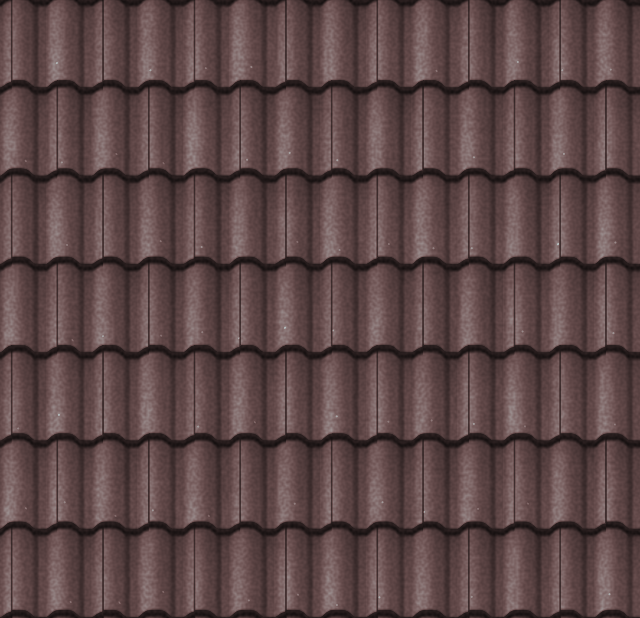
Write a Shadertoy shader that draws this texture.

```glsl
// Rows of dark brown interlocking roof tiles: rounded rolls, flat valleys and
// a jointed roll on every second column, staggered row by row. Each row ends
// in a wavy lip with a shadow below; wrapping gradient noise adds the grain.

#define ROLLS 14.0        // rolls across
#define ROWS 7.0          // tile rows down
#define ROLL_WIDTH 0.78   // share of a column taken by the roll
#define JOINT_AT 0.255    // position of the joint within its column
#define JOINT_WIDTH 0.007 // half width of the joint line, in columns
#define LIP_LINE 0.99     // height of the lip in the valleys, in rows
#define LIP_RISE 0.082    // rise of the lip over a roll, in rows
#define SHADOW 0.07       // depth of the shadow under the lip, in rows
#define GRAIN 0.10        // strength of the fine speckle
#define MOTTLE 0.035      // strength of the broad staining

float hash(vec2 p) {
    vec3 q = fract(p.xyx * vec3(0.1031, 0.1030, 0.0973));
    q += dot(q, q.yzx + 33.33);
    return fract((q.x + q.y) * q.z);
}

float cornerSlope(vec2 cell, vec2 offset, vec2 period) {
    float angle = 6.2832 * hash(mod(cell, period) + 7.0);
    return dot(vec2(cos(angle), sin(angle)), offset);
}

// Gradient noise that wraps after a whole number of cells
float wrapNoise(vec2 uv, vec2 period) {
    vec2 p = uv * period, i = floor(p), f = p - i;
    vec2 w = f * f * f * (f * (f * 6.0 - 15.0) + 10.0);
    vec2 e = vec2(1.0, 0.0);
    float low = mix(cornerSlope(i, f, period),
                    cornerSlope(i + e, f - e, period), w.x);
    float high = mix(cornerSlope(i + e.yx, f - e.yx, period),
                     cornerSlope(i + e.xx, f - e.xx, period), w.x);
    return mix(low, high, w.y);
}

// 1 where the column carries a jointed roll in this row
float isJointed(float column, float row) {
    return 1.0 - mod(column + mod(row, ROWS), 2.0);
}

// Height of the roll across one column; a jointed roll steps down on its left
float rollHeight(float x, float jointed, float blur) {
    float u = (x / ROLL_WIDTH - 0.5) * 2.0;
    float h = smoothstep(0.0, 1.0, 1.0 - u * u);
    float leftSide = 1.0 - smoothstep(-blur, blur, x - JOINT_AT);
    return h * (1.0 - 0.22 * jointed * leftSide);
}

// Light across one column: bright left flank, dark right foot, plain valley
float rollLight(float x) {
    return 0.365 + 0.15 * smoothstep(-0.04, 0.16, x)
                 - 0.17 * smoothstep(0.22, 0.62, x)
                 - 0.10 * smoothstep(0.66, 0.79, x)
                 + 0.12 * smoothstep(0.80, 0.88, x);
}

// Lightness to warm brown, greyer in the highlights
vec3 clayColour(float light) {
    float shine = max(light - 0.36, 0.0);
    float cool = 0.74 * light + 1.9 * shine * shine;
    return vec3(light, cool, cool);
}

void mainImage(out vec4 fragColor, in vec2 fragCoord) {
    vec2 uv = fragCoord / iResolution.xy;
    vec2 grid = vec2(uv.x, 1.0 - uv.y) * vec2(ROLLS, ROWS);
    vec2 pixel = vec2(ROLLS, ROWS) / iResolution.xy;
    float column = floor(grid.x), x = grid.x - column;

    // Nearest lip and signed distance below it
    float upperRow = floor(grid.y - 0.45);
    float height = rollHeight(x, isJointed(column, upperRow), pixel.x * 0.5);
    float below = grid.y - upperRow - LIP_LINE + LIP_RISE * height;
    float row = mod(upperRow + step(0.0, below), ROWS);
    float along = below < 0.0 ? below + 1.0 : below;
    float jointed = isJointed(column, row);
    vec2 tileId = vec2(column, row);

    // Tile face
    float light = rollLight(x);
    light *= mix(0.95, 1.04, smoothstep(0.1, 0.9, along));
    light += 0.02 * (hash(tileId + 3.0) - 0.5);

    // Joint: flatter strip, pale rim and dark line
    float fromJoint = x - JOINT_AT;
    float strip = smoothstep(0.0, 0.06, x) * step(fromJoint, 0.0);
    float rim = exp(-abs(fromJoint + 0.04) / 0.03);
    float line = 1.0 - smoothstep(JOINT_WIDTH, JOINT_WIDTH + pixel.x, abs(fromJoint));
    light += jointed * (0.03 * rim - 0.035 * strip);
    light = mix(light, 0.20, 0.85 * jointed * line);

    // Grain, staining and small pale chips near the lip
    float fine = wrapNoise(uv, vec2(196.0, 189.0));
    float coarse = wrapNoise(uv + 0.37, vec2(98.0, 91.0));
    float stain = wrapNoise(uv, vec2(28.0, 21.0));
    light += (GRAIN * (fine + 0.4 * coarse) + MOTTLE * stain) * light * 1.6;
    vec2 chipAt = vec2(0.2 + 0.42 * hash(tileId + 11.0), 0.78 + 0.17 * hash(tileId + 29.0));
    float chip = length((vec2(x, along) - chipAt) * vec2(1.0, 1.93));
    light += 0.14 * step(0.35, hash(tileId + 47.0)) * (1.0 - smoothstep(0.01, 0.035, chip));

    // Shade under the lip, its dark front and the rounded end of the face
    light *= 1.0 - 0.32 * exp(-along / 0.13);
    light *= 1.0 - 0.22 * smoothstep(0.975, 1.0, along);
    float front = 0.155 - 0.05 * smoothstep(0.01, 0.05, along) + 0.05 * fine;
    float shadow = 1.0 - smoothstep(SHADOW * 0.75, SHADOW * 1.5, below);
    shadow *= smoothstep(-pixel.y * 0.7, pixel.y * 0.7, below);
    light = mix(light, front, shadow);

    fragColor = vec4(clayColour(clamp(light, 0.0, 1.0)), 1.0);
}
```
